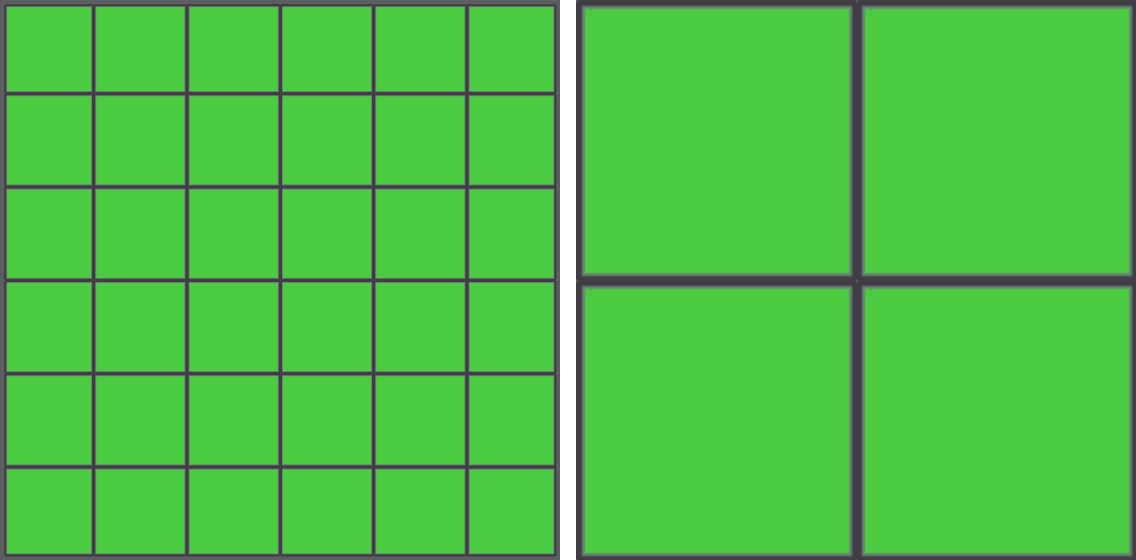
Left, the full canvas; right, a detail of the centre.
Reproduce this pattern procedurally as a Shadertoy shader.

```glsl
// A six by six grid of flat green tiles, parted by thin dark seams in a grey frame.
// One distance field to the nearest tile drives every band: green face, pale rim,
// dark seam, then grey where the frame and the seam crossings lie further out.

const float TILES = 6.0;
const float HALF_SEAM = 0.0039;
const float FRAME = 0.0117;
const vec2 GRID_SHIFT = vec2(0.0006, -0.0006);

const vec3 GREEN = vec3(0.30, 0.80, 0.25);
const vec3 RIM = vec3(0.40, 0.50, 0.46);
const vec3 SEAM = vec3(0.255, 0.235, 0.265);
const vec3 GREY = vec3(0.36, 0.365, 0.37);

// Signed distance to an axis-aligned box given by its corners
float boxDistance(vec2 p, vec2 low, vec2 high) {
    vec2 q = abs(p - 0.5 * (low + high)) - 0.5 * (high - low);
    return length(max(q, 0.0)) + min(max(q.x, q.y), 0.0);
}

// Distance to the tile of the current cell; outer tiles are cut by the frame
float tileDistance(vec2 p, float count, float halfSeam, float frame) {
    vec2 cell = clamp(floor(p * count), 0.0, count - 1.0);
    vec2 low = max(cell / count + halfSeam, frame);
    vec2 high = min((cell + 1.0) / count - halfSeam, 1.0 - frame);
    return boxDistance(p, low, high);
}

// Soft step centred on an edge, never narrower than one pixel
float softStep(float edge, float width, float pixel, float d) {
    float halfWidth = 0.5 * max(width, pixel);
    return smoothstep(edge - halfWidth, edge + halfWidth, d);
}

// Layered colour from the tile face outwards
vec3 tileColor(float d, float pixel) {
    vec3 color = mix(GREEN, RIM, softStep(-0.0008, 0.0020, pixel, d));
    color = mix(color, SEAM, softStep(0.0010, 0.0020, pixel, d));
    return mix(color, GREY, softStep(0.0049, 0.0018, pixel, d));
}

void mainImage(out vec4 fragColor, in vec2 fragCoord) {
    vec2 uv = fragCoord / iResolution.xy;
    float pixel = 1.0 / min(iResolution.x, iResolution.y);
    float d = tileDistance(uv - GRID_SHIFT, TILES, HALF_SEAM, FRAME);
    fragColor = vec4(tileColor(d, pixel), 1.0);
}
```
